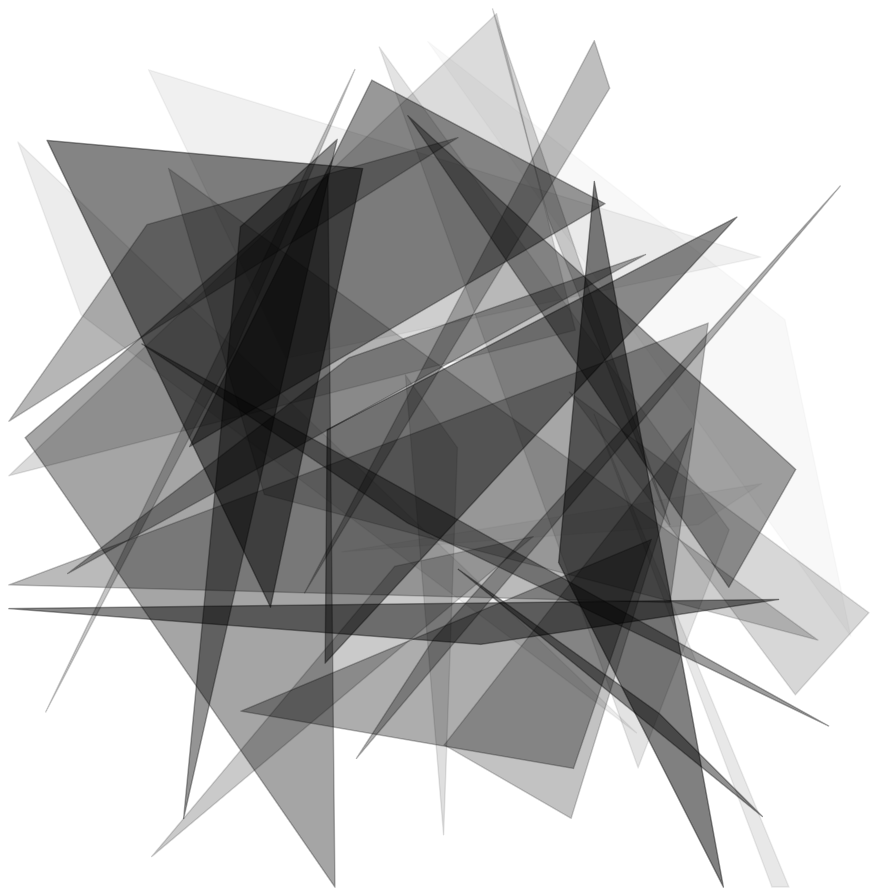
Reproduce this background procedurally as a Shadertoy shader.

```glsl
vec3 hash3(float n) {
    return fract(sin(n * vec3(12.99, 78.23, 37.72) + 4.1) * 4375.85);
}

float cross2(vec2 a, vec2 b) {
    return a.x * b.y - a.y * b.x;
}

// Distance to the segment ab
float segmentDistance(vec2 p, vec2 a, vec2 b) {
    vec2 pa = p - a, ba = b - a;
    return length(pa - ba * clamp(dot(pa, ba) / max(dot(ba, ba), 1e-6), 0.0, 1.0));
}

// Signed distance to a triangle, negative inside
float triangleDistance(vec2 p, vec2 a, vec2 b, vec2 c) {
    float d = min(segmentDistance(p, a, b),
                  min(segmentDistance(p, b, c), segmentDistance(p, c, a)));
    vec3 side = vec3(cross2(b - a, p - a), cross2(c - b, p - b), cross2(a - c, p - c));
    side *= sign(cross2(b - a, c - a));
    return min(side.x, min(side.y, side.z)) > 0.0 ? -d : d;
}

vec2 keepInside(vec2 p) {
    return clamp(p, 0.01, 0.99);
}

void mainImage(out vec4 fragColor, in vec2 fragCoord) {
    vec2 uv = fragCoord / iResolution.xy;
    float pixel = 1.0 / iResolution.y;
    float shade = 1.0;
    const float COUNT = 30.0;

    // Translucent black shards, growing denser towards the top layer
    for (float i = 1.0; i <= COUNT; i++) {
        vec3 rnd = hash3(i);
        vec2 center = 0.5 + 0.56 * (fract(i * vec2(0.755, 0.57) + 0.2) - 0.5);
        float angle = 3.1416 * rnd.x;
        vec2 axis = vec2(cos(angle), sin(angle));
        vec2 normal = vec2(-axis.y, axis.x) * sign(rnd.z - 0.5);

        float len = mix(0.4, 0.98, fract(i * 0.414 + 0.3));
        float width = 0.015 + 0.34 * pow(fract(i * 0.618), 2.0);
        vec2 base = center - normal * width * 0.35;
        vec2 a = keepInside(base - axis * len * 0.5);
        vec2 b = keepInside(base + axis * len * 0.5);
        vec2 c = keepInside(base + axis * len * (rnd.y - 0.5) + normal * width);

        float d = triangleDistance(uv, a, b, c);
        float opacity = 0.01 + 0.49 * i / COUNT;
        float fill = clamp(0.5 - d / pixel, 0.0, 1.0);
        float outline = clamp(0.5 + (0.0008 - abs(d)) / pixel, 0.0, 1.0);
        shade *= 1.0 - opacity * fill;
        shade *= 1.0 - 0.8 * opacity * outline;
    }

    fragColor = vec4(vec3(shade), 1.0);
}
```
